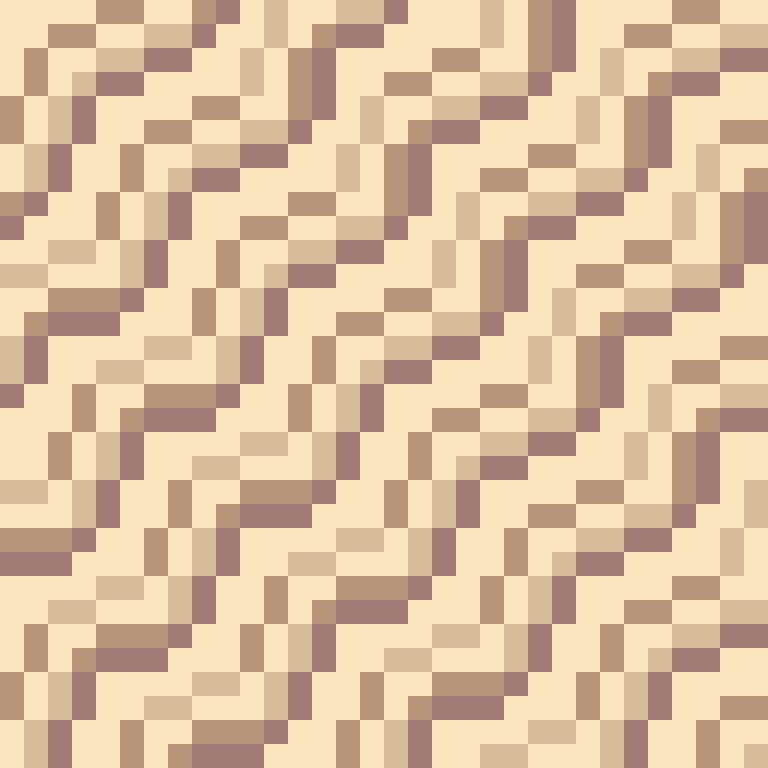
Reproduce this pattern procedurally as a Shadertoy shader.

```glsl
#define CELLS 32.0
#define SAMPLES 3
#define STEP_ALONG 4.0
#define STEP_ACROSS 6.0
#define CREAM vec3(0.984, 0.898, 0.737)
#define TAN vec3(0.847, 0.733, 0.596)
#define BROWN vec3(0.714, 0.584, 0.482)
#define MAUVE vec3(0.631, 0.486, 0.463)

// Wraps a cell into one unit of the lattice spanned by (4, 4) and (6, -6)
vec2 wrapLattice(vec2 cell) {
    float band = floor((cell.x - cell.y + STEP_ALONG) / (2.0 * STEP_ACROSS));
    cell -= band * vec2(STEP_ACROSS, -STEP_ACROSS);
    return cell - STEP_ALONG * floor(cell.y / STEP_ALONG);
}

// Repeated rectangle of whole cells
bool bar(vec2 cell, vec2 corner, vec2 size) {
    vec2 q = wrapLattice(cell - corner);
    return all(greaterThanEqual(q, vec2(0.0))) && all(lessThan(q, size));
}

// Two flat treads, the second one higher and to the right
bool flatStair(vec2 cell, vec2 corner) {
    vec2 tread = vec2(2.0, 1.0);
    return bar(cell, corner, tread) || bar(cell, corner + vec2(2.0, -1.0), tread);
}

// Two upright treads, the second one higher and to the right
bool steepStair(vec2 cell, vec2 corner) {
    vec2 tread = vec2(1.0, 2.0);
    return bar(cell, corner, tread) || bar(cell, corner + vec2(1.0, -2.0), tread);
}

vec3 cellColor(vec2 cell) {
    // Mirror about the falling diagonal
    vec2 c = vec2(max(cell.x, cell.y), min(cell.x, cell.y));
    vec2 post = vec2(1.0, 3.0);

    // One tread stops short at the border
    if (c == vec2(17.0, 0.0)) return CREAM;

    // Dark outline of each band
    if (flatStair(c, vec2(4.0, 3.0)) || bar(c, vec2(8.0, 1.0), vec2(1.0))
        || bar(c, vec2(13.0, 2.0), post)) return MAUVE;

    // Corner piece, lighter along the mirror line
    if (bar(c, vec2(13.0, 1.0), vec2(1.0))) return c.x == c.y ? TAN : BROWN;

    // Inner stairs and posts
    if (flatStair(c, vec2(2.0, 1.0)) || bar(c, vec2(12.0, 2.0), post)) return BROWN;
    if (flatStair(c, vec2(4.0, 2.0)) || steepStair(c, vec2(10.0, 2.0))) return TAN;
    return CREAM;
}

void mainImage(out vec4 fragColor, in vec2 fragCoord) {
    // Average a grid of samples per pixel for smooth edges
    vec3 sum = vec3(0.0);
    for (int j = 0; j < SAMPLES; j++) {
        for (int i = 0; i < SAMPLES; i++) {
            vec2 jitter = (vec2(i, j) + 0.5) / float(SAMPLES) - 0.5;
            vec2 uv = (fragCoord + jitter) / iResolution.y;
            sum += cellColor(floor(vec2(uv.x, 1.0 - uv.y) * CELLS));
        }
    }
    fragColor = vec4(sum / float(SAMPLES * SAMPLES), 1.0);
}
```
